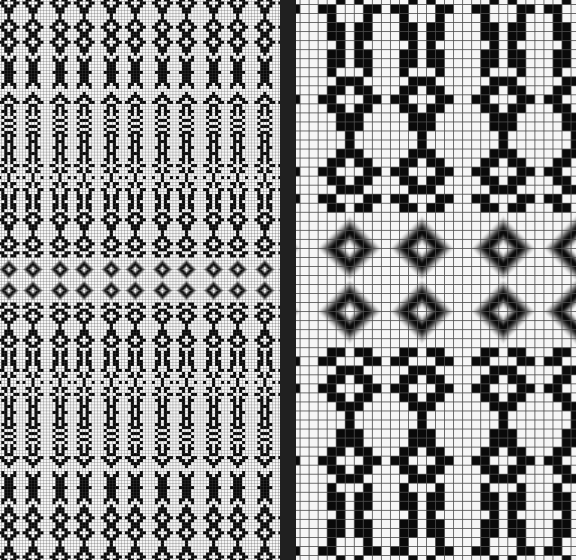
Left, the full canvas; right, a detail of the centre.
Give the GLSL for this pattern, as a Shadertoy shader.

```glsl
// Mirrored columns of stitched beads, rings and lattices on fine graph paper, with two soft diamond rows.
#define CELLS 93.0        // grid cells across the canvas
#define PERIOD 17.0       // cells per pair of columns
#define PAIR_GAP 8.0      // cells between the two columns of a pair
#define FIRST_COLUMN 2.95 // centre of the first column, in cells
#define LINE_WIDTH 0.09   // grid line width, in cells
#define DIAMOND_ROW 3.5   // diamond centres above and below the middle
#define FOOTPRINT 0.65    // width of the edge filter, in pixels
#define PAPER vec3(0.965)
#define LINE vec3(0.30)
#define INK vec3(0.04)
#define SAMPLES 4

bool within(float v, float lo, float hi) { return v >= lo && v <= hi; }

// Stepped ring with a plus-shaped hole
bool ring(float x, float row, float centre) {
    float dy = abs(row - centre);
    return dy < 2.5 && within(x + dy, 2.0, 3.0);
}

// Narrow neck joining a ring to the one nearer the middle
bool neck(float x, float row, float centre) {
    float d = centre - row;
    return within(d, 3.0, 5.0) && x <= (d < 3.5 ? 1.0 : 0.0);
}

// Narrow openwork plait, repeating every four rows
bool braid(float x, float row) {
    float k = mod(row, 4.0);
    if (k < 0.5) return within(x, 1.0, 2.0);
    return within(k, 1.5, 2.5) ? x <= 1.0 : x == 1.0;
}

// Column cells: x counts from the column axis, row from the middle
bool stitched(float x, float row) {
    bool beads = ring(x, row, 12.0) || ring(x, row, 20.0) || ring(x, row, 79.0)
              || ring(x, row, 84.0) || ring(x, row, 92.0)
              || neck(x, row, 20.0) || neck(x, row, 92.0);
    if (beads) return true;
    if (row < 8.0) return false;
    if (row < 10.0) return within(x, row - 7.0, row - 6.0);          // brackets
    if (row < 23.0) return false;
    if (row < 30.0) {                                                // legs
        float j = abs(row - 26.0);
        if (j < 0.5) return x == 1.0;
        return within(x, j > 2.5 ? 2.0 : 1.0, 2.0);
    }
    if (row < 39.0) {                                                // broken cross
        float j = abs(row - 34.0);
        if (j < 0.5) return x == 0.0 || x == 3.0;
        if (j < 1.5) return x == 0.0;
        if (j < 2.5) return within(x, 1.0, 2.0);
        return j < 3.5 ? x == 1.0 : within(x, 2.0, 3.0);
    }
    if (row < 49.0) return braid(x, row);
    if (row < 55.0) return mod(row, 2.0) < 0.5 ? x == 2.0 : x <= 1.0; // lattice
    if (row < 59.0) return braid(x, row);
    if (row < 64.0) return within(x, 61.0 - row, 62.0 - row);        // roof
    if (row < 75.0) {                                                // spindle
        float j = abs(row - 69.0);
        if (j > 3.5) return within(x, j - 3.0, 2.0);
        return x <= (j < 0.5 ? 2.0 : 1.0);
    }
    return row < 77.0 && x <= row - 75.0;
}

// Distance across to the nearest column axis, and up or down to the middle
vec2 fold(vec2 p) {
    float u = mod(p.x + 4.5, PERIOD) - 4.5;
    return vec2(min(abs(u), abs(u - PAIR_GAP)), abs(p.y));
}

// Soft diamond outline with a pale centre
float diamond(vec2 q) {
    float m = q.x + abs(q.y - DIAMOND_ROW);
    return smoothstep(0.3, 1.8, m) * (1.0 - smoothstep(1.9, 3.8, m));
}

// Box-filtered coverage of the grid lines
float gridCover(vec2 p, float px) {
    vec2 d = abs(fract(p) - 0.5);
    vec2 c = clamp((0.5 * (LINE_WIDTH + px) - d) / px, 0.0, min(1.0, LINE_WIDTH / px));
    return 1.0 - (1.0 - c.x) * (1.0 - c.y);
}

void mainImage(out vec4 fragColor, in vec2 fragCoord) {
    float px = CELLS / iResolution.x;
    vec2 p = vec2(fragCoord.x, fragCoord.y - 0.5 * iResolution.y) * px;
    p.x -= FIRST_COLUMN;

    // Average the cells under the pixel
    float ink = 0.0;
    for (int j = 0; j < SAMPLES; j++)
        for (int i = 0; i < SAMPLES; i++) {
            vec2 offset = (vec2(i, j) + 0.5) / float(SAMPLES) - 0.5;
            vec2 cell = floor(fold(p + offset * px * FOOTPRINT) + 0.5);
            ink += stitched(cell.x, cell.y) ? 1.0 : 0.0;
        }
    ink /= float(SAMPLES * SAMPLES);
    ink = max(ink, diamond(fold(p)));

    vec3 colour = mix(PAPER, INK, ink);
    colour = mix(colour, LINE, gridCover(p, px));
    fragColor = vec4(colour, 1.0);
}
```
